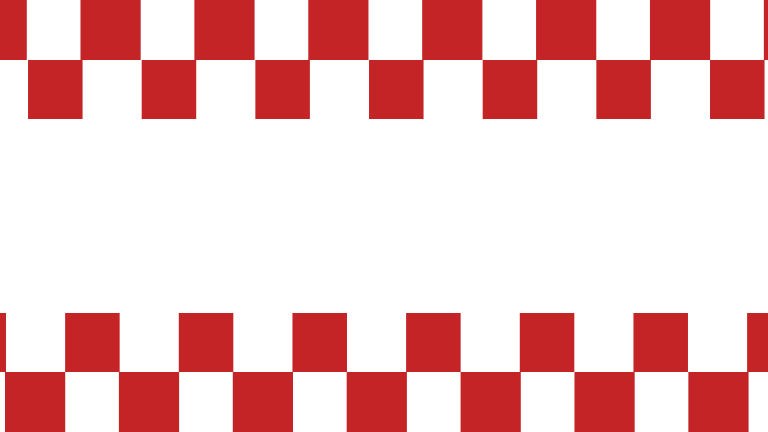
A Shadertoy shader for this background:

```glsl
// Draws two staggered rows of red checks along the top and bottom of a white canvas.
#define RED vec3(0.77, 0.14, 0.15)
#define WHITE vec3(1.0)
// Row depths, measured inward from the nearest horizontal edge
#define OUTER_DEPTH 0.1389
#define INNER_DEPTH 0.2755
// Check width and spacing as fractions of the canvas width
#define OUTER_CHECK vec2(0.0784, 0.1483)
#define INNER_CHECK vec2(0.0710, 0.1480)
// Left edge of one check: outer row, inner row
#define TOP_START vec2(0.1048, 0.0365)
#define BOTTOM_START vec2(0.0065, 0.0848)

// Pixel coverage of a signed distance, negative inside
float coverage(float distanceToEdge, float pixel) {
    return clamp(0.5 - distanceToEdge / pixel, 0.0, 1.0);
}

// Repeated horizontal spans; check holds width and spacing
float checkRow(float x, float start, vec2 check, float pixel) {
    float center = start + 0.5 * check.x;
    float offset = mod(x - center + 0.5 * check.y, check.y) - 0.5 * check.y;
    return coverage(abs(offset) - 0.5 * check.x, pixel);
}

void mainImage(out vec4 fragColor, in vec2 fragCoord) {
    vec2 uv = fragCoord / iResolution.xy;
    vec2 pixel = 1.0 / iResolution.xy;

    // Mirror the row depths, but keep a separate stagger for each border
    float depth = min(uv.y, 1.0 - uv.y);
    vec2 start = uv.y > 0.5 ? TOP_START : BOTTOM_START;

    float outerRow = checkRow(uv.x, start.x, OUTER_CHECK, pixel.x);
    float innerRow = checkRow(uv.x, start.y, INNER_CHECK, pixel.x);

    // Join the rows and fade into the blank center
    float checks = mix(innerRow, outerRow, coverage(depth - OUTER_DEPTH, pixel.y));
    checks *= coverage(depth - INNER_DEPTH, pixel.y);

    fragColor = vec4(mix(WHITE, RED, checks), 1.0);
}
```
